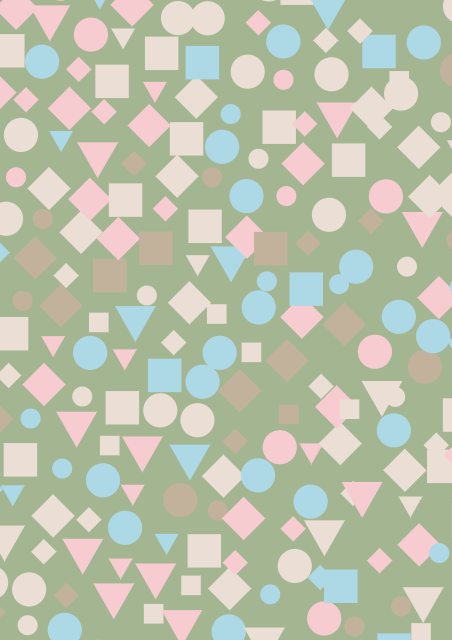
Give the GLSL for this pattern, as a WebGL 1 fragment shader.

```glsl
precision highp float;
// Flat pastel circles, diamonds, squares and triangles scattered over sage green.

uniform vec2 u_resolution;

const vec3 SAGE = vec3(0.64, 0.715, 0.57);
const vec3 CREAM = vec3(0.92, 0.87, 0.83);
const vec3 BLUE = vec3(0.68, 0.85, 0.90);
const vec3 PINK = vec3(0.97, 0.80, 0.82);
const vec3 TAN = vec3(0.76, 0.70, 0.61);

const float CELLS_PER_HEIGHT = 16.2;
const float LATTICE_TILT = 0.24;
const float LARGE = 0.432;
const float SMALL = 0.253;

float hash(vec2 cell, float seed) {
  return fract(sin(dot(cell, vec2(12.99, 78.23)) + seed * 37.7) * 43758.5);
}

// Signed distances, all sized relative to the circle radius r
float circle(vec2 p, float r) {
  return length(p) - r;
}

float diamond(vec2 p, float r) {
  return (abs(p.x) + abs(p.y) - 1.27 * r) * 0.7071;
}

float square(vec2 p, float r) {
  return max(abs(p.x), abs(p.y)) - 0.98 * r;
}

float triangleDown(vec2 p, float r) {
  float halfHeight = 1.05 * r;
  vec2 sideNormal = normalize(vec2(2.1, -1.2));
  float side = dot(vec2(abs(p.x), p.y + halfHeight), sideNormal);
  return max(p.y - halfHeight, side);
}

// Picks a colour from cumulative shares of cream, blue and pink; tan is the rest
vec3 pickColour(float pick, vec3 shares) {
  if (pick < shares.x) return CREAM;
  if (pick < shares.y) return BLUE;
  if (pick < shares.z) return PINK;
  return TAN;
}

// Paints the one shape belonging to a cell over the colour below it
vec3 paintShape(vec3 below, vec2 p, float r, float kind, float pick, float pixel) {
  float d;
  vec3 shares;
  if (kind < 0.32) {
    d = circle(p, r);
    shares = vec3(0.37, 0.73, 0.81);
  } else if (kind < 0.63) {
    d = diamond(p, r);
    shares = vec3(0.40, 0.46, 0.74);
  } else if (kind < 0.81) {
    d = square(p, r);
    shares = vec3(0.63, 0.88, 0.88);
  } else {
    d = triangleDown(p, r);
    shares = vec3(0.26, 0.56, 1.0);
  }
  float cover = clamp(0.5 - d / pixel, 0.0, 1.0);
  return mix(below, pickColour(pick, shares), cover);
}

void main() {
  float pixel = CELLS_PER_HEIGHT / u_resolution.y;
  vec2 p = gl_FragCoord.xy * pixel;
  float width = u_resolution.x * pixel;

  // Tilted lattice; multiplying from the left turns back upright
  float c = cos(LATTICE_TILT);
  float s = sin(LATTICE_TILT);
  mat2 tilt = mat2(c, s, -s, c);
  vec2 home = floor(tilt * p);

  vec3 colour = SAGE;
  for (int j = -1; j <= 1; j++) {
    for (int i = -1; i <= 1; i++) {
      vec2 cell = home + vec2(float(i), float(j));
      vec2 middle = cell + 0.5;

      // Even spacing on the left loosens into overlaps on the right
      float looseness = smoothstep(0.4, 0.8, (middle * tilt).x / width);
      vec2 jitter = vec2(hash(cell, 1.0), hash(cell, 2.0)) - 0.5;
      vec2 centre = (middle + jitter * mix(0.3, 0.9, looseness)) * tilt;

      // Large and small alternate, with some small ones promoted
      float odd = mod(cell.x + cell.y, 2.0);
      float isLarge = max(odd, step(hash(cell, 3.0), 0.2));
      float radius = mix(SMALL, LARGE, isLarge);
      colour = paintShape(colour, p - centre, radius, hash(cell, 4.0), hash(cell, 5.0), pixel);
    }
  }
  gl_FragColor = vec4(colour, 1.0);
}
```
